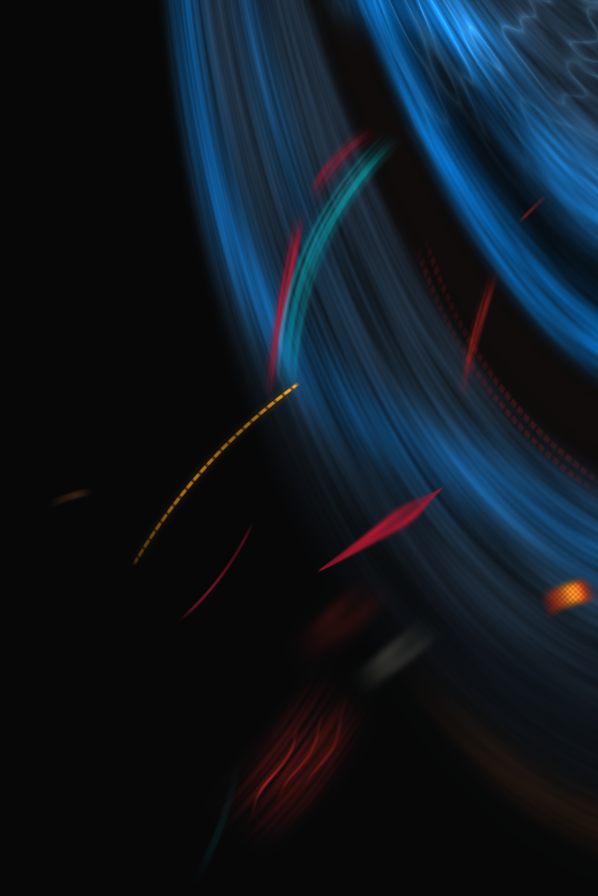
A WebGL 2 fragment shader for this background:

```glsl
#version 300 es
precision highp float;
// Long-exposure light trails: sweeping blue ribbons and small coloured streaks on black.
uniform vec2 u_resolution;
out vec4 fragColor;

// Units: canvas width = 1, origin at the lower left.
const vec2 CENTER = vec2(1.211, 1.793);
const vec2 RADII = vec2(0.951, 1.742);
const float PINCH = 0.67;
const vec3 NIGHT = vec3(0.026, 0.029, 0.032);
const vec3 WARM = vec3(0.035, 0.018, 0.012);
const vec3 SLATE = vec3(0.11, 0.18, 0.25);
const vec3 BLUE = vec3(0.0, 0.35, 0.64);
const vec3 ICE = vec3(0.3, 0.5, 0.65);
const vec3 CRIMSON = vec3(0.52, 0.05, 0.12);
const vec3 RUST = vec3(0.34, 0.055, 0.045);
const vec3 TEAL = vec3(0.0, 0.34, 0.36);
const vec3 AMBER = vec3(1.0, 0.62, 0.08);
const vec3 BROWN = vec3(0.13, 0.065, 0.025);
const vec3 OLIVE = vec3(0.15, 0.15, 0.13);

vec2 gradient(vec2 cell) {
  float a = 6.2832 * fract(sin(dot(cell, vec2(127.1, 311.7))) * 43758.5);
  return vec2(cos(a), sin(a));
}

float noise(vec2 p) {
  vec2 i = floor(p), f = fract(p), u = f * f * (3.0 - 2.0 * f), e = vec2(0, 1);
  return mix(mix(dot(gradient(i), f), dot(gradient(i + e.yx), f - e.yx), u.x),
    mix(dot(gradient(i + e), f - e), dot(gradient(i + 1.0), f - 1.0), u.x), u.y);
}

float bell(float x, float center, float width) {
  float d = (x - center) / width;
  return exp(-d * d);
}

// Coordinates on a bowed stroke: x runs 0..1 from a to b, y is the offset across.
vec2 along(vec2 p, vec2 a, vec2 b, float bow) {
  vec2 d = b - a, q = p - a;
  float len = length(d), t = dot(q, d) / (len * len);
  return vec2(t, (d.x * q.y - d.y * q.x) / len - bow * 4.0 * t * (1.0 - t));
}

// Flat-topped profile with softened ends; density sets the threads inside.
float stroke(vec2 s, float width, float taper, float density) {
  float d = s.y / width;
  float ends = smoothstep(0.0, taper, s.x) * smoothstep(1.0, 1.0 - taper, s.x);
  float threads = 0.8 + noise(vec2(s.y * density, s.x * 2.0));
  return exp(-d * d * d * d) * ends * clamp(threads, 0.1, 1.5);
}

// Broad ribbons follow pinched ellipses: lane crosses them, sweep runs along.
vec3 ribbons(vec2 p) {
  vec2 q = (CENTER - p) / RADII;
  float sweep = atan(q.y, q.x), r = length(q);
  float lane = r - (1.0 - r) * PINCH * exp(-3.0 * sweep);
  float strands = 0.88 + 0.55 * noise(vec2(lane * 24.0, sweep * 2.5))
    + 0.5 * noise(vec2(lane * 65.0, sweep * 4.0)) + 0.35 * noise(vec2(lane * 170.0, sweep * 5.0));
  strands = clamp(strands, 0.15, 1.5);

  // Outer ribbon, its blue core drifting inward along the sweep.
  float low = smoothstep(0.4, 0.95, sweep);
  float outer = smoothstep(1.02, mix(0.96, 0.86, low), lane) * smoothstep(0.64, 0.69, lane);
  float dim = mix(0.8, 0.35, smoothstep(0.76, 0.92, lane) * low);
  float core = bell(lane, mix(0.96, 0.725, smoothstep(0.3, 1.15, sweep)), 0.045);
  core *= mix(0.85, 0.5, smoothstep(0.25, 0.65, sweep));
  core += 0.35 * bell(lane, 0.8, 0.035) * smoothstep(0.75, 0.3, sweep);
  vec3 light = outer * (SLATE * dim * (1.0 - 0.8 * core) + BLUE * core);

  // Inner ribbons toward the upper right.
  float bright = bell(lane, 0.535, 0.036) + bell(lane, 0.405, 0.045) * 0.75;
  light += smoothstep(0.585, 0.55, lane) * (BLUE * bright + SLATE * 0.9 * smoothstep(0.49, 0.35, lane));

  // Crossing glow and pale wisps.
  vec2 g = along(p, vec2(0.52, 1.53), vec2(0.88, 1.4), 0.015);
  float glow = bell(g.y, 0.0, 0.045) * smoothstep(0.0, 0.3, g.x) * smoothstep(1.1, 0.7, g.x);
  float warped = lane + 0.02 * noise(p * vec2(8, 5));
  float ridge = 1.0 - abs(noise(vec2(warped * 32.0, sweep * 4.0)));
  float area = smoothstep(0.6, 0.72, p.x) * smoothstep(1.15, 1.48, p.y) * smoothstep(0.6, 0.53, lane);
  light += BLUE * glow * 0.55 * (1.0 - 0.5 * bright);

  // Brown rim and warm gap.
  light += BROWN * 0.7 * bell(lane, 0.985, 0.025) * smoothstep(0.9, 1.2, sweep);
  return light * strands + ICE * pow(ridge, 16.0) * (area * 0.3 + glow * 0.2) + WARM * bell(lane, 0.61, 0.06);
}

vec3 streaks(vec2 p) {
  // Red and teal pair.
  vec3 light = CRIMSON * stroke(along(p, vec2(0.505, 1.155), vec2(0.449, 0.825), -0.006), 0.01, 0.25, 180.0);
  light += CRIMSON * 0.6 * stroke(along(p, vec2(0.52, 1.16), vec2(0.632, 1.288), 0.014), 0.013, 0.3, 160.0);
  light += TEAL * stroke(along(p, vec2(0.665, 1.28), vec2(0.48, 0.835), -0.054), 0.019, 0.2, 170.0);
  // Dashed amber trail.
  vec2 s = along(p, vec2(0.502, 0.86), vec2(0.222, 0.552), -0.022);
  float dash = 0.3 + 0.7 * smoothstep(0.5, 0.25, abs(fract(s.x * 24.0) - 0.5));
  light += AMBER * (stroke(s, 0.003, 0.03, 0.0) * dash + 0.08 * stroke(s, 0.01, 0.1, 0.0)) * mix(1.2, 0.3, s.x);
  // Crimson blade and lone red lines.
  s = along(p, vec2(0.745, 0.687), vec2(0.528, 0.541), 0.003);
  float t = clamp(s.x, 0.0, 1.0);
  light += CRIMSON * 1.2 * stroke(s, 0.001 + 0.024 * smoothstep(0.0, 0.4, t) * (1.0 - t), 0.05, 60.0);
  light += CRIMSON * 0.8 * stroke(along(p, vec2(0.425, 0.63), vec2(0.296, 0.457), 0.012), 0.0026, 0.2, 0.0);
  light += RUST * stroke(along(p, vec2(0.832, 1.06), vec2(0.77, 0.82), -0.006), 0.009, 0.35, 200.0);
  light += RUST * stroke(along(p, vec2(0.915, 1.175), vec2(0.865, 1.125), 0.0), 0.003, 0.3, 0.0);
  // Twin dashed rows.
  s = along(p, vec2(0.7, 1.11), vec2(1.02, 0.67), -0.05);
  dash = smoothstep(0.5, 0.2, abs(fract(s.x * 34.0 + s.y * 25.0) - 0.5));
  light += RUST * 0.45 * dash * stroke(vec2(s.x, abs(s.y) - 0.009), 0.005, 0.12, 0.0);
  // Soft smudges and the threaded red cluster.
  light += RUST * 0.38 * stroke(along(p, vec2(0.65, 0.54), vec2(0.48, 0.38), 0.0), 0.036, 0.5, 40.0);
  light += OLIVE * stroke(along(p, vec2(0.735, 0.462), vec2(0.585, 0.34), 0.0), 0.022, 0.45, 30.0);
  light += RUST * 0.6 * stroke(along(p, vec2(0.59, 0.37), vec2(0.38, 0.09), 0.012), 0.06, 0.45, 130.0);
  for (float i = 0.0; i < 3.0; i++) {
    s = along(p - i * vec2(0.043, 0.022), vec2(0.5, 0.29), vec2(0.42, 0.13), 0.012 * sin(p.y * 30.0 - 6.0));
    light += RUST * (1.0 - 0.25 * i) * stroke(s, 0.003, 0.3, 0.0);
  }
  // Faint marks in the dark.
  light += BROWN * 1.5 * stroke(along(p, vec2(0.078, 0.652), vec2(0.16, 0.678), 0.004), 0.006, 0.4, 0.0);
  light += TEAL * 0.2 * stroke(along(p, vec2(0.4, 0.24), vec2(0.32, 0.015), 0.012), 0.006, 0.4, 0.0);
  // Dotted ember.
  s = along(p, vec2(0.905, 0.48), vec2(1.0, 0.513), 0.008);
  float dots = 1.0 + 0.2 * sin(p.x * 700.0) * sin(p.y * 700.0);
  vec3 ember = mix(vec3(1.0, 0.12, 0.04), AMBER, 0.8 * bell(s.x, 0.55, 0.25));
  return light + ember * dots * stroke(s, 0.019, 0.35, 0.0);
}

void main() {
  vec2 p = gl_FragCoord.xy / u_resolution * vec2(1.0, 1.5);
  vec3 glints = streaks(p);
  float cover = clamp(max(glints.r, glints.g) * 1.6, 0.0, 0.85);
  fragColor = vec4(NIGHT + ribbons(p) * (1.0 - cover) + glints, 1.0);
}
```
